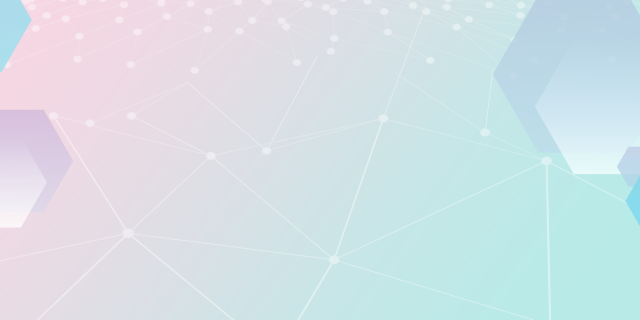
A WebGL 1 fragment shader for this background:

```glsl
precision highp float;
// Pastel pink-to-aqua backdrop with a pale network of linked dots and glassy hexagons.
// Near links join a few anchor nodes; the far field is a jittered grid in perspective,
// and each hexagon is a distance function filled with a vertical fade.
uniform vec2 u_resolution;

float pixel;

float hash(vec2 p) {
  return fract(sin(dot(p, vec2(127.1, 311.7))) * 43758.55);
}

// Soft-edged line segment
float link(vec2 p, vec2 a, vec2 b, float halfWidth) {
  vec2 ab = b - a;
  float along = clamp(dot(p - a, ab) / dot(ab, ab), 0.0, 1.0);
  float d = length(p - a - ab * along);
  return 1.0 - smoothstep(halfWidth - 0.5 * pixel, halfWidth + 0.7 * pixel, d);
}

// Slightly flattened dot
float dot2d(vec2 p, vec2 center, float radius) {
  float d = length((p - center) * vec2(0.9, 1.1)) - radius;
  return 1.0 - smoothstep(-pixel, pixel, d);
}

// Grid cell to canvas position: cells shrink towards the top edge
vec2 farNode(vec2 cell) {
  vec2 g = cell + 0.15 + 0.7 * vec2(hash(cell), hash(cell + 37.0));
  float depth = 0.05 * (exp(g.y / 2.2) - 1.0);
  return vec2(1.0 + g.x * (0.11 + 0.5 * depth), 1.0 - depth);
}

float farNetwork(vec2 p) {
  float depth = 1.0 - p.y;
  vec2 home = floor(vec2((p.x - 1.0) / (0.11 + 0.5 * depth),
                         2.2 * log(1.0 + depth / 0.05)));
  float glow = 0.0;
  for (int j = -1; j <= 1; j++) {
    for (int i = -1; i <= 1; i++) {
      vec2 cell = home + vec2(float(i), float(j));
      if (cell.y > 3.5) continue;
      vec2 n = farNode(cell);
      glow = max(glow, 0.42 * dot2d(p, n, 0.0115));
      if (cell.y > 2.5) continue;
      glow = max(glow, 0.17 * link(p, n, farNode(cell + vec2(0.0, 1.0)), 0.0012));
      glow = max(glow, 0.13 * link(p, n, farNode(cell + vec2(1.0, 1.0)), 0.001));
    }
  }
  return glow;
}

float nearNetwork(vec2 p) {
  vec2 left = vec2(0.401, 0.271), middle = vec2(1.044, 0.188), right = vec2(1.708, 0.497);
  vec2 hub = vec2(0.659, 0.513), inner = vec2(0.833, 0.529), crest = vec2(1.198, 0.630);
  vec2 west = vec2(0.167, 0.638), dip = vec2(0.281, 0.615), rise = vec2(0.411, 0.638);
  vec2 east = vec2(1.516, 0.586), peak = vec2(0.586, 0.742);

  // Bold links of the foreground
  float bold = link(p, left, west, 0.0022);
  bold = max(bold, link(p, left, vec2(0.117, 0.0), 0.0022));
  bold = max(bold, link(p, left, vec2(0.729, 0.0), 0.0022));
  bold = max(bold, link(p, middle, crest, 0.0022));
  bold = max(bold, link(p, middle, vec2(0.932, 0.0), 0.0028));
  bold = max(bold, link(p, right, vec2(1.719, 0.0), 0.003));

  // Medium links
  float mid = link(p, left, middle, 0.0014);
  mid = max(mid, link(p, left, hub, 0.0016));
  mid = max(mid, link(p, left, vec2(0.0, 0.185), 0.0014));
  mid = max(mid, link(p, middle, hub, 0.0016));
  mid = max(mid, link(p, middle, right, 0.0016));
  mid = max(mid, link(p, middle, vec2(1.667, 0.0), 0.0014));
  mid = max(mid, link(p, right, vec2(2.0, 0.344), 0.0018));
  mid = max(mid, link(p, hub, rise, 0.0014));
  mid = max(mid, link(p, inner, peak, 0.0014));
  mid = max(mid, link(p, inner, vec2(0.992, 0.826), 0.0014));
  mid = max(mid, link(p, crest, vec2(1.33, 0.98), 0.0014));
  mid = max(mid, link(p, east, vec2(1.54, 0.78), 0.0014));

  // Faint links
  float faint = link(p, hub, crest, 0.0014);
  faint = max(faint, link(p, inner, crest, 0.0012));
  faint = max(faint, link(p, west, hub, 0.0012));
  faint = max(faint, link(p, west, vec2(0.0, 0.453), 0.0014));
  faint = max(faint, link(p, west, dip, 0.0012));
  faint = max(faint, link(p, dip, peak, 0.0012));
  faint = max(faint, link(p, rise, peak, 0.0012));
  faint = max(faint, link(p, crest, right, 0.0014));
  faint = max(faint, link(p, east, right, 0.0012));
  faint = max(faint, link(p, east, vec2(1.237, 0.771), 0.0012));

  // Nodes
  float dots = max(dot2d(p, left, 0.016), dot2d(p, middle, 0.015));
  dots = max(dots, max(dot2d(p, right, 0.015), dot2d(p, hub, 0.0135)));
  dots = max(dots, max(dot2d(p, inner, 0.0125), dot2d(p, crest, 0.0135)));
  dots = max(dots, max(dot2d(p, west, 0.0125), dot2d(p, dip, 0.0125)));
  dots = max(dots, max(dot2d(p, rise, 0.0125), dot2d(p, east, 0.0135)));
  return max(max(0.42 * bold, 0.31 * mid), max(0.2 * faint, 0.44 * dots));
}

// Flat-topped hexagon; colour and opacity fade from bottom to top
void paintHexagon(inout vec3 color, vec2 p, vec2 center, float apothem, vec4 bottom, vec4 top) {
  vec2 q = abs(p - center);
  float d = max(q.y, dot(q, vec2(0.866, 0.5))) - apothem;
  vec4 tint = mix(bottom, top, clamp(0.5 + 0.5 * (p.y - center.y) / apothem, 0.0, 1.0));
  color = mix(color, tint.rgb, tint.a * (1.0 - smoothstep(-0.7 * pixel, 0.7 * pixel, d)));
}

void main() {
  vec2 p = gl_FragCoord.xy / u_resolution * vec2(2.0, 1.0);
  pixel = 1.0 / u_resolution.y;

  // Diagonal backdrop
  float sweep = smoothstep(-0.1, 2.1, 0.8 * p.x + 0.6 * (1.0 - p.y));
  vec3 color = mix(vec3(0.97, 0.84, 0.89), vec3(0.72, 0.92, 0.91), sweep);
  color = mix(color, vec3(1.0), max(farNetwork(p), nearNetwork(p)));

  // Hexagons at the left edge
  paintHexagon(color, p, vec2(-0.089, 0.938), 0.163, vec4(0.64, 0.88, 0.93, 0.9), vec4(0.64, 0.85, 0.92, 0.9));
  paintHexagon(color, p, vec2(0.044, 0.497), 0.16, vec4(0.86, 0.85, 0.92, 0.8), vec4(0.82, 0.73, 0.86, 0.8));
  paintHexagon(color, p, vec2(-0.016, 0.43), 0.141, vec4(1.0, 1.0, 1.0, 0.75), vec4(1.0, 1.0, 1.0, 0.0));

  // Hexagons at the right edge
  paintHexagon(color, p, vec2(1.823, 0.768), 0.245, vec4(0.74, 0.86, 0.92, 0.75), vec4(0.71, 0.8, 0.88, 0.85));
  paintHexagon(color, p, vec2(1.915, 0.667), 0.211, vec4(0.97, 1.0, 1.0, 0.75), vec4(0.85, 0.93, 1.0, 0.0));
  paintHexagon(color, p, vec2(2.0, 0.479), 0.0625, vec4(0.68, 0.84, 0.91, 0.8), vec4(0.76, 0.81, 0.91, 0.85));
  paintHexagon(color, p, vec2(2.05, 0.372), 0.083, vec4(0.5, 0.86, 0.94, 0.9), vec4(0.53, 0.84, 0.92, 0.9));

  gl_FragColor = vec4(color, 1.0);
}
```
